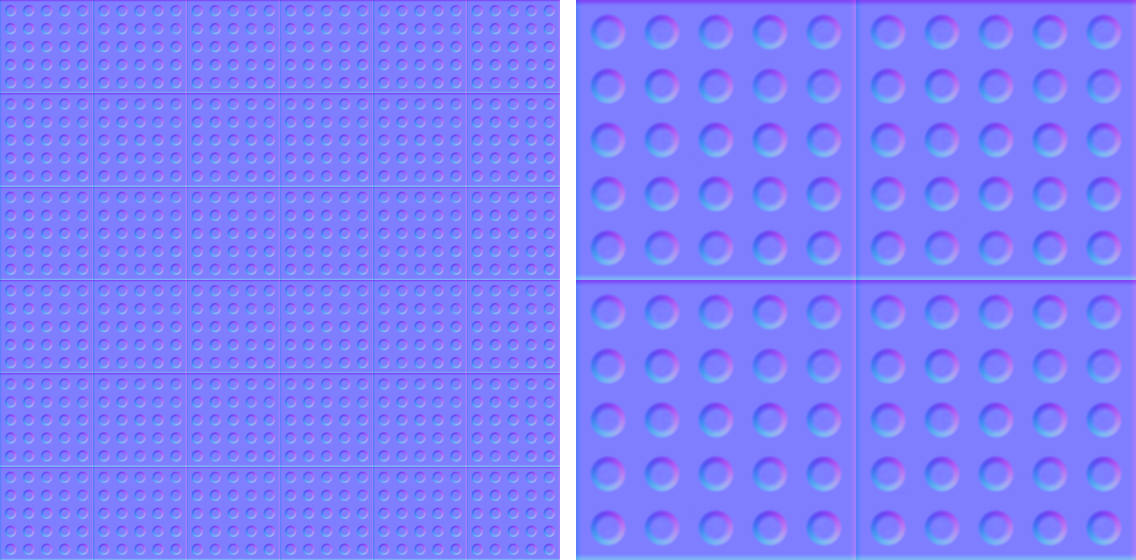
Left: the whole. Right: its middle third, enlarged.
Write a Shadertoy shader that draws this texture map.

```glsl
// Tangent-space normal map of square raised tiles, each with a grid of round studs.

const float TILES = 6.0;            // tiles across and down
const float STUD_PITCH = 0.1927;    // all lengths below are in tile widths
const float STUD_REACH = 2.0;       // studs on each side of the middle one
const float STUD_RADIUS = 0.069;
const float CAP_RADIUS = 0.029;     // flat top of a stud
const float STUD_SLOPE = 0.49;
const float STUD_VARIATION = 0.16;
const float BEVEL_WIDTH = 0.024;
const vec2 BEVEL_SLOPE = vec2(0.30, 0.46);
const float CAP_GRAIN = 0.07;
const float GRAIN_CELLS = 64.0;     // grain cells per tile
const int SCRATCHES = 4;
const float SCRATCH_WIDTH = 0.005;
const float SCRATCH_SLOPE = 0.035;
const vec3 FLAT_COLOR = vec3(0.494, 0.494, 0.5);

float hash(vec2 p) {
    return fract(sin(dot(p, vec2(127.1, 311.7))) * 43758.5453);
}

float noise(vec2 p) {
    vec2 cell = floor(p);
    vec2 f = fract(p);
    f = f * f * (3.0 - 2.0 * f);
    float low = mix(hash(cell), hash(cell + vec2(1.0, 0.0)), f.x);
    float high = mix(hash(cell + vec2(0.0, 1.0)), hash(cell + 1.0), f.x);
    return mix(low, high, f.y);
}

// Outward slope of the nearest stud, with slight grain on its cap.
vec2 studSlope(vec2 p) {
    vec2 id = clamp(round(p / STUD_PITCH), -STUD_REACH, STUD_REACH);
    vec2 offset = p - id * STUD_PITCH;
    float dist = length(offset);
    float middle = mix(CAP_RADIUS, STUD_RADIUS, 0.6);
    float ring = smoothstep(CAP_RADIUS, middle, dist)
               * (1.0 - smoothstep(middle, STUD_RADIUS, dist));
    float strength = STUD_SLOPE * (1.0 + STUD_VARIATION * (hash(id + 7.0) - 0.5));
    vec2 slope = offset / max(dist, 0.0001) * ring * strength;

    float cap = 1.0 - smoothstep(CAP_RADIUS, middle, dist);
    vec2 q = p * GRAIN_CELLS;
    vec2 grain = vec2(noise(q), noise(q + 41.0)) - 0.5;
    return slope + grain * CAP_GRAIN * cap;
}

// Outward slope along the four tile edges.
vec2 bevelSlope(vec2 p) {
    vec2 edge = 0.5 - abs(p);
    return sign(p) * BEVEL_SLOPE * (1.0 - smoothstep(0.0, BEVEL_WIDTH, edge));
}

// Short, faint scratches placed at random in each tile.
vec2 scratchSlope(vec2 p, vec2 tile) {
    vec2 slope = vec2(0.0);
    for (int i = 0; i < SCRATCHES; i++) {
        vec2 seed = tile + float(i) * vec2(17.0, 29.0);
        vec2 center = 0.8 * (vec2(hash(seed), hash(seed + 3.0)) - 0.5);
        float angle = 6.2832 * hash(seed + 5.0);
        vec2 along = vec2(cos(angle), sin(angle));
        vec2 across = vec2(-along.y, along.x);
        float halfLength = mix(0.02, 0.07, hash(seed + 11.0));
        float side = dot(p - center, across) / SCRATCH_WIDTH;
        float reach = abs(dot(p - center, along));
        float fade = 1.0 - smoothstep(0.5 * halfLength, halfLength, reach);
        slope += across * side * exp(-side * side) * fade * SCRATCH_SLOPE;
    }
    return slope;
}

void mainImage(out vec4 fragColor, in vec2 fragCoord) {
    vec2 grid = fragCoord / iResolution.xy * TILES;
    vec2 tile = floor(grid);
    vec2 p = fract(grid) - 0.5;

    vec2 slope = studSlope(p) + bevelSlope(p) + scratchSlope(p, tile);
    slope.y = -slope.y; // green channel points down
    vec3 normal = normalize(vec3(slope, 1.0));
    fragColor = vec4(FLAT_COLOR + 0.5 * normal, 1.0);
}
```
